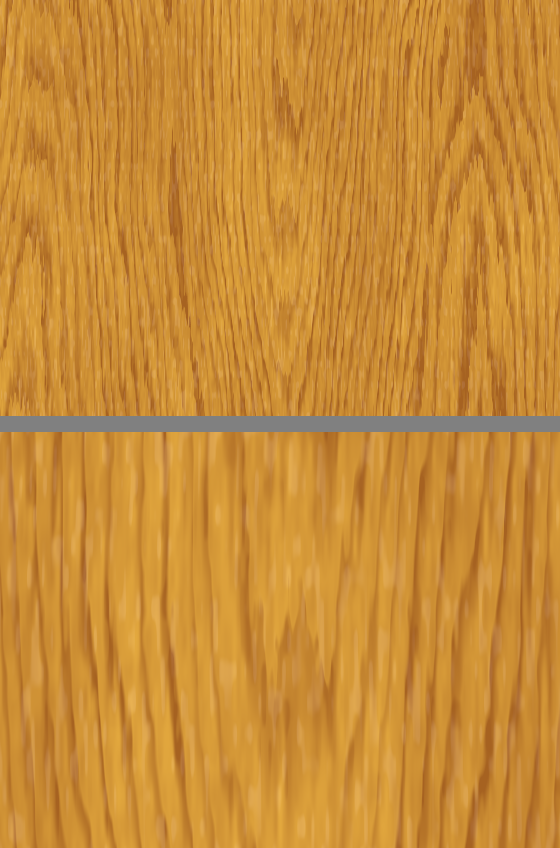
Top, the full canvas; bottom, a detail of the centre.
Give the GLSL for this texture, as a Shadertoy shader.

```glsl
// Honey-coloured flat-sawn oak: growth rings form cathedral arches around three
// hearts and straight grain between them. Each ring has a sharp dark edge that
// fades out, and is broken up by fine vertical fibres and short pores.

#define DARK_WOOD vec3(0.650, 0.385, 0.130)
#define LIGHT_WOOD vec3(0.865, 0.632, 0.232)
#define PALE_FLECK vec3(0.030, 0.045, 0.085)
#define BASE_TONE 0.80
#define RING_CONTRAST 0.60
#define FIBRE_CONTRAST 0.50
#define PORE_CONTRAST 0.50
#define CLOUD_CONTRAST 0.26
#define FIBRE_DENSITY 190.0
#define RING_JAG 0.36
#define RING_WARP 2.2

float hash(vec2 p) {
    vec3 q = fract(vec3(p.xyx) * 0.1031);
    q += dot(q, q.yzx + 33.33);
    return fract((q.x + q.y) * q.z);
}

float noise(vec2 p) {
    vec2 cell = floor(p);
    vec2 f = fract(p);
    f = f * f * (3.0 - 2.0 * f);
    float low = mix(hash(cell), hash(cell + vec2(1, 0)), f.x);
    float high = mix(hash(cell + vec2(0, 1)), hash(cell + vec2(1, 1)), f.x);
    return mix(low, high, f.y);
}

float smoothMin(float a, float b, float k) {
    float h = max(k - abs(a - b), 0.0) / k;
    return min(a, b) - 0.25 * h * h * k;
}

// Rings around one heart: steep flanks, rounded tip, climbing along y.
float heart(vec2 p, float centre, float tip, float density, float climb) {
    float d = p.x - centre;
    return density * (sqrt(d * d + tip * tip) - tip) + climb * p.y;
}

// Continuous ring count; each whole number is one ring boundary.
float ringField(vec2 p) {
    vec2 q = p;
    q.x += 0.04 * (noise(vec2(p.x * 3.0, p.y * 2.0) + 7.0) - 0.5);
    q.x += 0.008 * (noise(vec2(p.x * 9.0, p.y * 6.0) + 31.0) - 0.5);
    float left = heart(q, 0.07, 0.065, 37.0, 4.0);
    float middle = heart(q, 0.70, 0.040, 52.0, -4.4) + 4.0;
    float right = heart(q, 1.14, 0.110, 40.0, 1.7) + 15.0;
    float rings = smoothMin(smoothMin(left, middle, 1.2), right, 1.2);
    rings += RING_WARP * (noise(vec2(p.x * 5.0, p.y * 2.4) + 53.0) - 0.5);
    rings += 0.8 * (noise(vec2(p.x * 32.0, p.y * 1.6) + 17.0) - 0.5);
    return rings;
}

void mainImage(out vec4 fragColor, in vec2 fragCoord) {
    vec2 p = fragCoord / iResolution.y;

    // Fibres: long and short streaks along the grain
    float x = p.x + 0.006 * noise(p * 4.0);
    float fibre = noise(vec2(x * FIBRE_DENSITY, p.y * 10.0));
    float fineFibre = noise(vec2(x * FIBRE_DENSITY * 1.6, p.y * 40.0) + 91.0);
    float longFibre = noise(vec2(x * 75.0, p.y * 3.0) + 43.0);

    // Rings with jagged edges; thin lines where they are packed, bands where wide
    float smoothRings = ringField(p);
    float packed = smoothstep(10.0, 40.0, fwidth(smoothRings) * iResolution.y);
    float edge = mix(0.06, 0.16, packed);
    float rings = smoothRings + RING_JAG * (fibre - 0.5) + 0.16 * (fineFibre - 0.5);
    float phase = fract(rings);
    float strength = 0.60 + 0.65 * hash(vec2(floor(rings), 5.0));
    float fade = 1.0 - smoothstep(0.14, mix(0.66, 0.54, packed), phase);
    float ring = smoothstep(0.0, edge, phase) * fade * strength;
    ring *= 0.55 + 0.85 * fineFibre;

    // Pores gather in the dark part of each ring, pale flecks lie anywhere
    float pore = smoothstep(0.55, 0.85, noise(vec2(x * 230.0, p.y * 34.0) + 137.0));
    float fleck = smoothstep(0.60, 0.88, noise(vec2(x * 260.0, p.y * 40.0) + 211.0));

    float tone = BASE_TONE - RING_CONTRAST * ring;
    tone += FIBRE_CONTRAST * (0.4 * fibre + 0.45 * fineFibre + 0.4 * longFibre - 0.625);
    tone -= PORE_CONTRAST * pore * (0.12 + 0.55 * ring);
    tone += CLOUD_CONTRAST * (noise(p * vec2(7.0, 2.5) + 71.0) - 0.5);

    vec3 colour = mix(DARK_WOOD, LIGHT_WOOD, clamp(tone, 0.0, 1.12));
    fragColor = vec4(colour + PALE_FLECK * fleck, 1.0);
}
```
